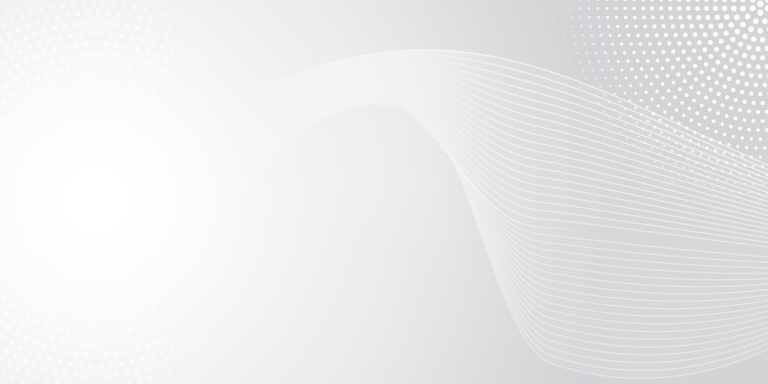
This background is drawn by a Shadertoy shader. Its source:

```glsl
// Pale grey backdrop with a soft glow, two halftone dot fields and a folded ribbon of fine white lines.

const float TAU = 6.2831853;
const vec3 WHITE = vec3(1.0);
const vec3 MID_GREY = vec3(0.918, 0.918, 0.922);
const vec3 DARK_GREY = vec3(0.828, 0.831, 0.841);

const vec2 GLOW_CENTER = vec2(0.25, 0.48);
const vec2 CORNER_CENTER = vec2(1.98, 0.99);
const float CORNER_SPACING = 0.0235;
const float GLOW_SPACING = 0.027;

const int UPPER_LINES = 19;
const int LOWER_LINES = 18;
const float LINE_HALF_WIDTH = 0.0009;
const float ECHO_SPACING = 0.019;

// Radial gradient: white core, light middle, grey rim
vec3 backdrop(vec2 p) {
    float d = distance(p, GLOW_CENTER);
    vec3 color = mix(WHITE, MID_GREY, smoothstep(0.0, 0.95, d));
    return mix(color, DARK_GREY, smoothstep(0.72, 1.4, d));
}

// Signed distance to dots of the given radius, set on concentric rings
float ringDots(vec2 q, float spacing, float radius) {
    float r = length(q);
    float ring = floor(r / spacing + 0.5);
    float count = max(1.0, floor(ring * TAU));
    float turn = atan(q.y, q.x) / TAU + 0.5;
    float along = (fract(turn * count) - 0.5) * TAU / count * r;
    if (ring < 0.5) along = 0.0;
    return length(vec2(r - ring * spacing, along)) - radius;
}

float coverage(float d, float pixel) {
    return clamp(0.5 - d / pixel, 0.0, 1.0);
}

float humpHeight(float x) {
    float u = x - 0.977;
    return 0.727 - 2.0 * u * u;
}

// Heights of the ribbon's top edge, inner fold and bottom edge
vec3 ribbonGuides(float x) {
    float u = x - 1.107;
    float hump = humpHeight(x);
    float foldTail = 0.40 - 0.11 * (x - 1.5);
    float bottomTail = 0.015 + 0.7 * (x - 1.67) * (x - 1.67);
    float top = 0.870 - u * u / (1.756 + 1.13 * u * u);
    float fold = mix(hump, foldTail, smoothstep(1.02, 1.46, x));
    float bottom = mix(hump, bottomTail, smoothstep(1.10, 1.44, x));
    return vec3(top, fold, bottom);
}

// Stroke of the curve that blends the guides by the given weights
float stroke(float y, vec3 weights, vec3 guides, vec3 slopes, float pixel) {
    float slope = dot(weights, slopes);
    float d = abs(y - dot(weights, guides)) / sqrt(1.0 + slope * slope);
    return 1.0 - smoothstep(0.0, LINE_HALF_WIDTH + pixel, d);
}

// Upper lines fan out from the crest, lower lines from the fold
float ribbonLines(vec2 p, vec3 guides, float pixel) {
    float stepX = 0.002;
    vec3 slopes = (ribbonGuides(p.x + stepX) - guides) / stepX;
    float clear = 1.0;
    float fan = smoothstep(1.04, 1.36, p.x);
    for (int i = 0; i < UPPER_LINES; i++) {
        float t = float(i) / float(UPPER_LINES);
        float line = stroke(p.y, vec3(1.0 - t, t, 0.0), guides, slopes, pixel);
        float reveal = i == 0 ? smoothstep(0.6, 1.25, p.x) : fan;
        clear *= 1.0 - line * reveal * mix(0.6, 0.42, t);
    }
    float spread = smoothstep(1.17, 1.34, p.x);
    for (int i = 1; i <= LOWER_LINES; i++) {
        float t = float(i) / float(LOWER_LINES);
        float line = stroke(p.y, vec3(0.0, 1.0 - t, t), guides, slopes, pixel);
        clear *= 1.0 - line * mix(0.04 * fan, 0.36, spread);
    }
    // Bright stroke where the ribbon turns over
    float turnOver = smoothstep(1.1, 1.22, p.x) * (1.0 - smoothstep(1.25, 1.62, p.x));
    clear *= 1.0 - 0.55 * turnOver * stroke(p.y, vec3(0.0, 1.0, 0.0), guides, slopes, pixel);
    return 1.0 - clear;
}

void mainImage(out vec4 fragColor, in vec2 fragCoord) {
    vec2 p = fragCoord / iResolution.y;
    p.x *= 2.0 * iResolution.y / iResolution.x;
    float pixel = 1.0 / iResolution.y;
    vec3 color = backdrop(p);

    // Dots around the glow grow outward, then fade
    vec2 q = p - GLOW_CENTER;
    float r = length(q);
    float dots = coverage(ringDots(q, GLOW_SPACING, mix(0.003, 0.007, r / 0.6)), pixel);
    float dotFade = (1.0 - smoothstep(0.4, 0.66, r)) * (1.0 - smoothstep(0.1, 0.38, q.x));
    color = mix(color, WHITE, dots * 0.65 * dotFade);

    // Corner dots shrink with distance
    q = p - CORNER_CENTER;
    r = length(q);
    float radius = mix(0.0082, 0.0028, clamp(r / 0.52, 0.0, 1.0));
    dots = coverage(ringDots(q, CORNER_SPACING, radius), pixel);
    color = mix(color, WHITE, dots * 0.88 * (1.0 - smoothstep(0.34, 0.62, r)));

    // Translucent sheet, strongest over the crest
    vec3 guides = ribbonGuides(p.x);
    float below = smoothstep(-0.004, 0.004, guides.x - p.y);
    float above = smoothstep(-0.012, 0.012, p.y - min(guides.y, guides.z));
    float crest = smoothstep(0.56, 0.95, p.x) * (1.0 - smoothstep(1.05, 1.34, p.x));
    float sheet = 0.4 * crest + 0.08 * smoothstep(1.0, 1.3, p.x);
    color = mix(color, WHITE, below * above * sheet);

    // Faint echo arcs under the crest
    float under = humpHeight(p.x) - p.y;
    float wave = 0.5 + 0.5 * cos(TAU * under / ECHO_SPACING);
    float echoMask = smoothstep(0.0, 0.03, under) * (1.0 - smoothstep(0.15, 0.42, under));
    echoMask *= smoothstep(0.72, 0.95, p.x) * (1.0 - smoothstep(1.12, 1.26, p.x));
    color = mix(color, WHITE, (0.06 + 0.1 * wave) * echoMask);

    color = mix(color, WHITE, ribbonLines(p, guides, pixel));
    fragColor = vec4(color, 1.0);
}
```
